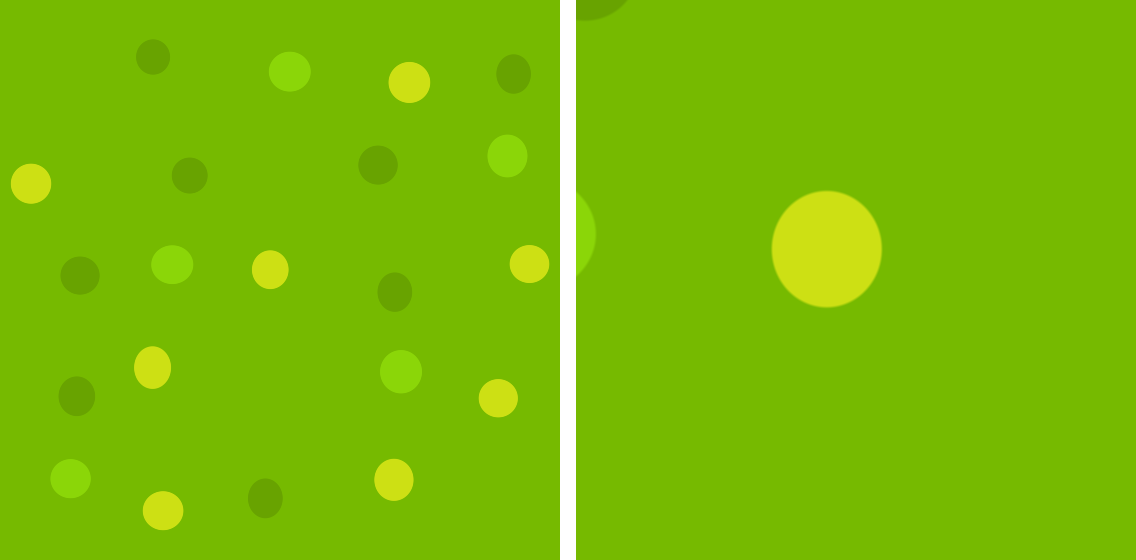
Left: the whole. Right: its middle third, enlarged.
Give the GLSL for this pattern, as a three.js fragment shader.

```glsl
// Scattered flat dots in yellow, light green and dark green on a green ground.
// A 5 by 5 grid holds at most one jittered, slightly oval dot per cell;
// a Latin-square rule spreads the colours evenly and leaves four cells empty.
varying vec2 vUv;

const float GRID = 5.0;

// Two random values from 0 to 1 for a cell
vec2 hash22(vec2 p) {
  vec3 q = fract(vec3(p.xyx) * vec3(0.1031, 0.1030, 0.0973));
  q += dot(q, q.yzx + 33.33);
  return fract((q.xx + q.yz) * q.zy);
}

// Approximate signed distance to an axis-aligned ellipse
float ellipseDistance(vec2 p, vec2 radii) {
  return (length(p / radii) - 1.0) * min(radii.x, radii.y);
}

void main() {
  vec3 ground = vec3(0.463, 0.729, 0.0);
  vec3 yellow = vec3(0.804, 0.878, 0.078);
  vec3 darkGreen = vec3(0.406, 0.639, 0.0);
  vec3 lightGreen = vec3(0.545, 0.839, 0.031);

  vec2 cell = min(floor(vUv * GRID), GRID - 1.0);

  // Each kind from 0 to 4 appears once in every row and column
  float kind = floor(mod(cell.x + 2.0 * cell.y + 0.5, GRID));
  bool isLight = kind < 0.5;
  bool isYellow = kind == 1.0 || (kind == 3.0 && cell.y < 2.5);
  bool isDark = kind == 2.0 || (kind == 4.0 && cell.y > 1.5);

  vec3 dotColor = isLight ? lightGreen : isYellow ? yellow : darkGreen;
  float size = isLight ? 0.0360 : isYellow ? 0.0350 : 0.0328;

  // Jitter keeps the whole dot inside its cell
  vec2 center = (cell + mix(vec2(0.25), vec2(0.75), hash22(cell + 17.0))) / GRID;
  vec2 radii = size * mix(vec2(0.91), vec2(1.09), hash22(cell + 71.0));

  float d = ellipseDistance(vUv - center, radii);
  float cover = 1.0 - smoothstep(-0.001, 0.001, d);
  if (!(isLight || isYellow || isDark)) cover = 0.0;

  gl_FragColor = vec4(mix(ground, dotColor, cover), 1.0);
}
```
